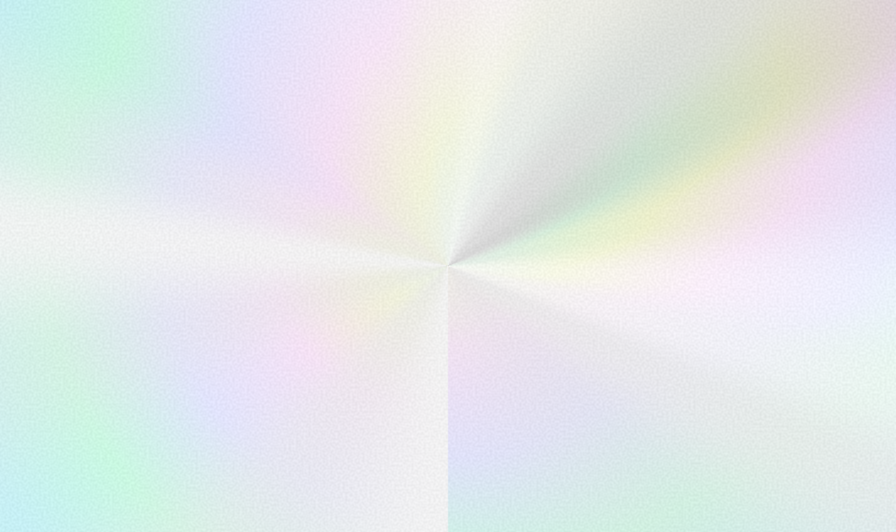
A Shadertoy shader for this background:

```glsl
// Pale iridescent conic gradient: pastel rays around the centre under fine grain.
const float TAU = 6.2831853;

vec2 randomGradient(vec2 cell) {
    vec3 h = fract(cell.xyx * vec3(0.1031, 0.1030, 0.0973));
    h += dot(h, h.yzx + 33.33);
    float angle = TAU * fract((h.x + h.y) * h.z);
    return vec2(cos(angle), sin(angle));
}

float gradientNoise(vec2 p) {
    vec2 i = floor(p), f = fract(p);
    vec2 u = f * f * (3.0 - 2.0 * f), e = vec2(1, 0);
    float a = dot(randomGradient(i), f);
    float b = dot(randomGradient(i + e.xy), f - e.xy);
    float c = dot(randomGradient(i + e.yx), f - e.yx);
    float d = dot(randomGradient(i + 1.0), f - 1.0);
    return mix(mix(a, b, u.x), mix(c, d, u.x), u.y);
}

// Film tint: grey, green, yellow, pink, lavender, mint, cyan
vec3 filmTint(float phase) {
    vec3 tint = vec3(-0.03);
    tint = mix(tint, vec3(-0.07, 0.03, -0.05), clamp(phase, 0.0, 1.0));
    tint = mix(tint, vec3(0.01, 0.02, -0.12), clamp(phase - 1.0, 0.0, 1.0));
    tint = mix(tint, vec3(0.03, -0.05, 0.03), clamp(phase - 2.0, 0.0, 1.0));
    tint = mix(tint, vec3(-0.05, -0.04, 0.06), clamp(phase - 3.0, 0.0, 1.0));
    tint = mix(tint, vec3(-0.15, 0.045, -0.05), clamp(phase - 4.0, 0.0, 1.0));
    return mix(tint, vec3(-0.16, 0.01, 0.03), clamp(phase - 5.0, 0.0, 1.0));
}

// Blends the ray towards the next angular stop
void stop(inout vec3 ray, inout float from, float to, float turn, vec3 next) {
    ray = mix(ray, next, smoothstep(from, to, turn));
    from = to;
}

// Ray = (phase offset, saturation, lightness); turn runs anticlockwise from below
vec3 rayAt(float turn) {
    float from = 0.0;
    vec3 ray = vec3(2.3, 0.9, 0.92);
    stop(ray, from, 0.120, turn, vec3(2.4, 0.60, 0.910));
    stop(ray, from, 0.178, turn, vec3(2.2, 0.15, 0.915));
    stop(ray, from, 0.207, turn, vec3(1.9, 0.25, 0.950));
    stop(ray, from, 0.240, turn, vec3(1.3, 0.55, 0.960));
    stop(ray, from, 0.287, turn, vec3(0.7, 1.00, 0.915));
    stop(ray, from, 0.330, turn, vec3(-0.3, 0.85, 0.850));
    stop(ray, from, 0.370, turn, vec3(-0.5, 0.20, 0.865));
    stop(ray, from, 0.430, turn, vec3(0.3, 0.20, 0.920));
    stop(ray, from, 0.470, turn, vec3(1.0, 0.40, 0.950));
    stop(ray, from, 0.500, turn, vec3(1.1, 0.60, 0.940));
    stop(ray, from, 0.550, turn, vec3(1.5, 0.85, 0.935));
    stop(ray, from, 0.617, turn, vec3(1.75, 0.95, 0.925));
    stop(ray, from, 0.660, turn, vec3(2.0, 0.95, 0.920));
    stop(ray, from, 0.700, turn, vec3(1.7, 0.60, 0.920));
    stop(ray, from, 0.735, turn, vec3(1.6, 0.06, 0.945));
    stop(ray, from, 0.786, turn, vec3(1.5, 0.60, 0.920));
    stop(ray, from, 0.836, turn, vec3(1.5, 0.95, 0.930));
    stop(ray, from, 0.895, turn, vec3(1.6, 0.40, 0.920));
    stop(ray, from, 1.000, turn, vec3(1.8, 0.03, 0.945));
    return ray;
}

vec3 foil(float turn, float radius) {
    vec3 ray = rayAt(turn);
    float spread = 4.0 + 0.9 * cos(TAU * (turn + 0.1));
    float saturation = ray.y * mix(0.4, 1.0, smoothstep(0.0, 0.25, radius));
    return ray.z + saturation * filmTint(ray.x + radius * spread);
}

void mainImage(out vec4 fragColor, in vec2 fragCoord) {
    float pixel = 1.0 / iResolution.y;
    vec2 p = (fragCoord - 0.5 * iResolution.xy) * pixel + 1e-5;
    float radius = length(p);
    vec3 color = foil(fract(atan(p.x, -p.y) / TAU), radius);

    // Smooth the seam below the centre
    if (p.y < 0.0 && abs(p.x) < pixel)
        color = mix(foil(1.0, radius), foil(0.0, radius), smoothstep(-pixel, pixel, p.x));

    // Fine grain
    color += 0.04 * gradientNoise(p * 217.0 + 500.0);
    fragColor = vec4(clamp(color, 0.0, 1.0), 1.0);
}
```
